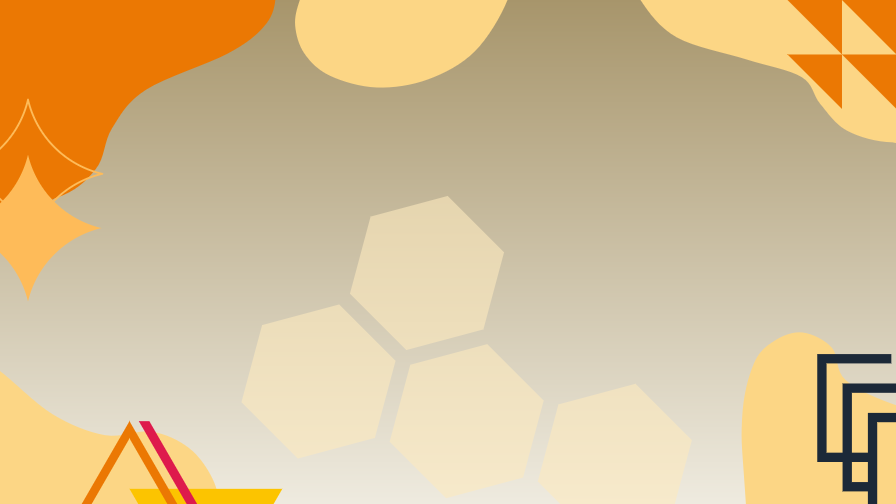
Write a WebGL 2 fragment shader that draws this background.

```glsl
#version 300 es
precision highp float;
// Sandy gradient with corner blobs, a honeycomb, stars, triangles and brackets.
uniform vec2 u_resolution;
out vec4 outColor;

const float CANVAS_HEIGHT = 432.0; // design units; a 16:9 canvas is 768 wide
const int KNOTS = 10;
const int STEPS = 8;

const vec3 SAND_TOP = vec3(0.655, 0.585, 0.42);
const vec3 SAND_BOTTOM = vec3(0.935, 0.92, 0.875);
const vec3 CREAM = vec3(0.99, 0.915, 0.745);
const vec3 PALE = vec3(0.99, 0.838, 0.52);
const vec3 ORANGE = vec3(0.92, 0.47, 0.01);
const vec3 APRICOT = vec3(0.995, 0.735, 0.35);
const vec3 YELLOW = vec3(0.99, 0.77, 0.0);
const vec3 CRIMSON = vec3(0.87, 0.1, 0.3);
const vec3 NAVY = vec3(0.11, 0.16, 0.22);

// Blend a colour wherever the signed distance is negative.
vec3 paint(vec3 base, vec3 color, float dist, float pixel, float alpha) {
  return mix(base, color, alpha * clamp(0.5 - dist / pixel, 0.0, 1.0));
}

vec2 spline(vec2 a, vec2 b, vec2 c, vec2 d, float t) {
  return b + 0.5 * t * (c - a + t * (2.0 * a - 5.0 * b + 4.0 * c - d
    + t * (3.0 * (b - c) + d - a)));
}

// Signed distance to a closed smooth curve through the knots.
float blob(vec2 p, vec2 k[KNOTS]) {
  float nearest = 1e9, side = 1.0;
  vec2 a = k[0];
  for (int i = 0; i < KNOTS; i++) {
    vec2 k0 = k[(i + KNOTS - 1) % KNOTS], k1 = k[i];
    vec2 k2 = k[(i + 1) % KNOTS], k3 = k[(i + 2) % KNOTS];
    for (int j = 1; j <= STEPS; j++) {
      vec2 b = spline(k0, k1, k2, k3, float(j) / float(STEPS));
      vec2 e = b - a, w = p - a;
      vec2 gap = w - e * clamp(dot(w, e) / dot(e, e), 0.0, 1.0);
      nearest = min(nearest, dot(gap, gap));
      if ((a.y > p.y) != (b.y > p.y) && w.x < e.x * w.y / e.y) side = -side;
      a = b;
    }
  }
  return side * sqrt(nearest);
}

float box(vec2 p, vec2 low, vec2 high) {
  vec2 d = abs(p - 0.5 * (low + high)) - 0.5 * (high - low);
  return length(max(d, 0.0)) + min(max(d.x, d.y), 0.0);
}

float hexagon(vec2 p, float apothem, float turn) {
  float d = 0.0;
  for (int i = 0; i < 3; i++) {
    float angle = turn + radians(60.0) * float(i);
    d = max(d, abs(dot(p, vec2(cos(angle), sin(angle)))));
  }
  return d - apothem;
}

// Four-pointed star with sides cut by large circles.
float star(vec2 p, float reach) {
  vec2 q = abs(p);
  float center = 1.31 * reach;
  float radius = length(vec2(center - reach, center));
  return max(radius - length(q - center), (q.x + q.y - reach) * 0.707);
}

// Open bracket hanging from its upper left corner.
float bracket(vec2 p, vec2 corner, vec2 size, float armEnd, float thick) {
  vec2 foot = corner - vec2(0.0, size.y);
  float d = box(p, foot, corner + vec2(thick, 0.0));
  d = min(d, box(p, corner - vec2(0.0, thick), corner + vec2(size.x, 0.0)));
  return min(d, box(p, foot, vec2(max(armEnd, foot.x + thick), foot.y + thick)));
}

void main() {
  float pixel = CANVAS_HEIGHT / u_resolution.y;
  vec2 p = gl_FragCoord.xy * pixel;
  vec3 col = mix(SAND_BOTTOM, SAND_TOP, p.y / CANVAS_HEIGHT);

  // Honeycomb: a row of three cells and one above
  vec2 rowStep = vec2(127.0, -34.0);
  for (int i = 0; i < 4; i++) {
    vec2 center = i < 3 ? vec2(400.0, 71.0) + rowStep * float(i - 1) : vec2(366.0, 198.0);
    col = paint(col, CREAM, hexagon(p - center, 59.2, radians(45.0)), pixel, 0.6);
  }

  // Corner and edge blobs
  float pale = blob(p, vec2[KNOTS](vec2(257, 432), vec2(253, 410), vec2(261, 386), vec2(283, 367),
    vec2(323, 357), vec2(367, 364), vec2(407, 388), vec2(435, 432), vec2(440, 470), vec2(268, 455)));
  pale = min(pale, blob(p, vec2[KNOTS](vec2(549, 432), vec2(580, 400), vec2(640, 381), vec2(687, 366),
    vec2(703, 343), vec2(726, 320), vec2(765, 310), vec2(810, 318), vec2(1000, 480), vec2(540, 460))));
  pale = min(pale, blob(p, vec2[KNOTS](vec2(0, 114), vec2(45, 77), vec2(90, 59), vec2(130, 62),
    vec2(162, 48), vec2(182, 22), vec2(188, -5), vec2(180, -30), vec2(-100, -150), vec2(-30, 134))));
  pale = min(pale, blob(p, vec2[KNOTS](vec2(640, -10), vec2(636, 72), vec2(646, 120), vec2(664, 140),
    vec2(688, 147), vec2(713, 134), vec2(725, 106), vec2(770, 84), vec2(830, 70), vec2(660, -300))));
  col = paint(col, PALE, pale, pixel, 1.0);
  float corner = blob(p, vec2[KNOTS](vec2(236, 432), vec2(226, 409), vec2(195, 386), vec2(125, 355),
    vec2(96, 322), vec2(82, 287), vec2(47, 262), vec2(-30, 250), vec2(-60, 600), vec2(232, 460)));
  col = paint(col, ORANGE, corner, pixel, 1.0);

  // Outlined and solid stars
  col = paint(col, APRICOT, abs(star(p - vec2(24.0, 283.0), 63.5)) - 0.8, pixel, 1.0);
  col = paint(col, APRICOT, star(p - vec2(24.0, 236.5), 63.0), pixel, 1.0);

  // Two by two grid of right triangles
  float cell = 46.7;
  vec2 grid = vec2(p.x - 675.0, CANVAS_HEIGHT - p.y);
  vec2 local = mod(grid, cell);
  float wedge = max((local.y - local.x) * 0.707, max(local.x - cell, -local.y));
  wedge = max(wedge, box(grid, vec2(0.0), vec2(2.0 * cell)));
  col = paint(col, ORANGE, wedge, pixel, 1.0);

  // Yellow wedge, outlined triangle and slanted stripe
  vec2 slant = vec2(0.866, 0.5);
  float bowl = dot(vec2(abs(p.x - 176.5) - 65.5, 13.0 - p.y), slant);
  col = paint(col, YELLOW, max(bowl, p.y - 13.0), pixel, 1.0);
  float roof = dot(vec2(abs(p.x - 111.0), p.y - 71.0), slant);
  col = paint(col, ORANGE, abs(roof + 3.7) - 3.7, pixel, 1.0);
  float stripe = abs(dot(p - vec2(123.5, 71.0), slant)) - 3.9;
  col = paint(col, CRIMSON, max(stripe, p.y - 71.0), pixel, 1.0);

  // Cascade of brackets
  for (int i = 0; i < 3; i++) {
    vec2 start = vec2(700.5, 128.5) + float(i) * vec2(21.7, -25.2);
    col = paint(col, NAVY, bracket(p, start, vec2(63.5, 92.5), 746.0, 8.0), pixel, 1.0);
  }
  outColor = vec4(col, 1.0);
}
```
